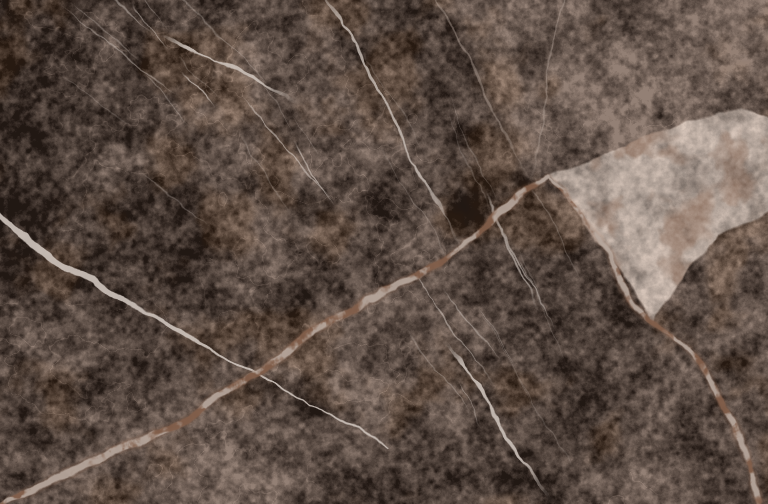
Write a Shadertoy shader that draws this texture.

```glsl
// Polished dark brown marble with pale veins, a rusty seam and a cream inclusion.

const vec3 UMBER = vec3(0.17, 0.13, 0.11);
const vec3 TAUPE = vec3(0.51, 0.44, 0.40);
const vec3 CREAM = vec3(0.72, 0.66, 0.62);
const vec3 CHALK = vec3(0.80, 0.76, 0.73);
const vec3 RUST  = vec3(0.51, 0.37, 0.29);

float hash(vec2 p) {
    vec3 q = fract(vec3(p.xyx) * 0.1031);
    q += dot(q, q.yzx + 33.33);
    return fract((q.x + q.y) * q.z);
}

float noise(vec2 p) {
    vec2 i = floor(p), f = fract(p);
    f = f * f * (3.0 - 2.0 * f);
    return mix(mix(hash(i), hash(i + vec2(1, 0)), f.x),
               mix(hash(i + vec2(0, 1)), hash(i + vec2(1, 1)), f.x), f.y);
}

float fbm(vec2 p) {
    float sum = 0.0, amp = 0.533;
    for (int i = 0; i < 4; i++) {
        sum += amp * noise(p);
        p = mat2(1.6, 1.2, -1.2, 1.6) * p + 17.3;
        amp *= 0.5;
    }
    return sum;
}

vec2 warp(vec2 p, float scale, float amount) {
    return p + amount * (vec2(fbm(p * scale + 3.1), fbm(p * scale + 41.7)) - 0.5);
}

// Distance to a segment, and the position along it
vec2 segment(vec2 p, vec2 a, vec2 b) {
    vec2 d = b - a;
    float t = clamp(dot(p - a, d) / dot(d, d), 0.0, 1.0);
    return vec2(length(p - a - d * t), t);
}

vec2 path(vec2 p, vec2 pts[6]) {
    vec2 best = vec2(9.0, 0.0);
    for (int i = 0; i < 5; i++) {
        vec2 s = segment(p, pts[i], pts[i + 1]);
        if (s.x < best.x) best = vec2(s.x, (float(i) + s.y) / 5.0);
    }
    return best;
}

float polygon(vec2 p, vec2 v[8]) {
    float d = 9.0, side = 1.0;
    for (int i = 0; i < 8; i++) {
        vec2 a = v[i], b = v[(i + 1) % 8];
        d = min(d, segment(p, a, b).x);
        if ((a.y > p.y) != (b.y > p.y) &&
            p.x < a.x + (b.x - a.x) * (p.y - a.y) / (b.y - a.y)) side = -side;
    }
    return d * side;
}

float stroke(float d, float width, float soft) {
    return 1.0 - smoothstep(width - soft, width + soft, d);
}

// Hairline crack, thinning at both ends and broken along its length
float hairline(vec2 p, vec2 a, vec2 b, float width, float soft) {
    vec2 s = segment(p, a, b);
    float taper = smoothstep(0.0, 0.2, s.y) * smoothstep(1.0, 0.7, s.y);
    return stroke(s.x, width * (0.4 + noise(p * 35.0)), soft) * taper;
}

// Rounded dark fossils scattered one per cell
float spots(vec2 p, float scale, float density) {
    p *= scale;
    float cover = 0.0;
    for (int k = 0; k < 9; k++) {
        vec2 cell = floor(p) + vec2(k % 3, k / 3) - 1.0;
        vec2 centre = cell + 0.2 + 0.6 * vec2(hash(cell + 5.0), hash(cell + 71.0));
        float radius = mix(0.12, 0.36, hash(cell + 29.0));
        float present = step(hash(cell + 113.0), density);
        cover = max(cover, present * stroke(length(p - centre), radius, 0.06));
    }
    return cover;
}

void mainImage(out vec4 fragColor, in vec2 fragCoord) {
    vec2 p = fragCoord / iResolution.y;
    float soft = 0.8 / iResolution.y;
    vec2 q = warp(warp(p, 7.0, 0.035), 40.0, 0.008);
    float grain = fbm(p * 90.0), blotch = fbm(p * 22.0), cloud = fbm(p * 4.0 + 9.0);

    // Broad tone of each slab region
    float above = smoothstep(-0.02, 0.03, q.y - 0.58 * q.x - 0.01);
    float rightTop = smoothstep(-0.02, 0.05, q.x - 0.87 - 0.49 * (1.0 - q.y));
    float rightLow = smoothstep(-0.02, 0.04, q.x - 1.24 - 0.6 * (0.4 - q.y));
    float tone = mix(mix(0.53, 0.68, rightLow), mix(0.37, 0.80, rightTop), above);
    tone -= 0.22 * smoothstep(0.5, 0.0, length(p - vec2(0.0, 1.0)));

    // Mottling, fossils and pale crystalline web
    tone += 0.9 * (cloud - 0.5) + 1.0 * (blotch - 0.5) + 1.2 * (grain - 0.5);
    tone -= 0.23 * max(spots(q, 6.0, 0.4), 0.7 * spots(q + 4.0, 15.0, 0.3));
    float web = stroke(abs(fbm(q * 14.0) - 0.5), 0.008, 0.012);
    tone += 0.25 * web * smoothstep(0.5, 0.65, cloud + 0.15 * (1.0 - p.x));
    vec3 col = mix(UMBER, TAUPE, clamp(tone, -0.12, 1.2));
    col += vec3(0.025, 0.008, -0.01) * smoothstep(0.5, 0.7, fbm(p * 9.0 + 60.0));

    // Family of slanting hairlines
    float cracks = 0.0;
    for (int i = 0; i < 34; i++) {
        float n = float(i), u = hash(vec2(n, 1.0));
        vec2 mid = vec2(0.15 + 0.98 * u, 0.87 - 0.58 * u + 0.6 * (hash(vec2(n, 2.0)) - 0.5));
        float angle = mix(-0.75, -1.15, u) + 0.3 * (hash(vec2(n, 3.0)) - 0.5);
        vec2 reach = vec2(cos(angle), sin(angle)) * mix(0.05, 0.17, hash(vec2(n, 4.0)));
        float power = mix(0.2, 0.75, pow(hash(vec2(n, 5.0)), 2.0));
        cracks = max(cracks, power * hairline(q, mid - reach, mid + reach, 0.0008 + 0.0014 * power, soft));
    }
    cracks = max(cracks, 0.8 * hairline(q, vec2(0.61, 1.06), vec2(0.93, 0.49), 0.0030, soft));
    cracks = max(cracks, 0.9 * hairline(q, vec2(0.31, 0.94), vec2(0.60, 0.80), 0.0034, soft));
    cracks = max(cracks, 0.9 * hairline(q, vec2(0.88, 0.34), vec2(1.10, 0.00), 0.0034, soft));
    col = mix(col, CHALK, cracks);
    float divide = max(hairline(q, vec2(0.83, 1.08), vec2(1.07, 0.60), 0.0020, soft),
                       hairline(q, vec2(1.13, 1.08), vec2(1.05, 0.60), 0.0018, soft));
    col = mix(col, CREAM, 0.4 * divide);

    // Cream inclusion with rosy clouds
    vec2 outline[8] = vec2[](vec2(1.087, 0.645), vec2(1.29, 0.732), vec2(1.47, 0.78), vec2(1.6, 0.74),
        vec2(1.56, 0.60), vec2(1.42, 0.53), vec2(1.30, 0.365), vec2(1.19, 0.52));
    float body = stroke(polygon(q, outline), 0.0, 2.0 * soft);
    float rosy = smoothstep(0.48, 0.62, fbm(q * 11.0 + 20.0) + 0.14 - 1.1 * length(p - vec2(1.31, 0.62)));
    vec3 stone = CREAM * (0.97 + 0.4 * (blotch - 0.5) + 0.35 * (grain - 0.5));
    stone = mix(stone, mix(RUST, CREAM, 0.2 + 0.5 * grain), 0.75 * rosy);
    col = mix(col, stone, body * (0.82 + 0.18 * smoothstep(0.3, 0.5, blotch)));

    // Rusty seam, its branch below the inclusion, and the white vein
    vec2 seam[6] = vec2[](vec2(-0.02, 0.0), vec2(0.19, 0.085), vec2(0.40, 0.187),
        vec2(0.615, 0.33), vec2(0.873, 0.48), vec2(1.087, 0.64));
    vec2 branch[6] = vec2[](vec2(1.087, 0.64), vec2(1.19, 0.53), vec2(1.25, 0.405),
        vec2(1.37, 0.31), vec2(1.42, 0.23), vec2(1.51, 0.0));
    vec2 white[6] = vec2[](vec2(-0.02, 0.585), vec2(0.13, 0.468), vec2(0.24, 0.41),
        vec2(0.38, 0.335), vec2(0.496, 0.262), vec2(0.77, 0.11));
    float swell = 0.6 + 0.8 * noise(p * 14.0);
    float w = path(q, white).y;
    col = mix(col, CHALK, 0.92 * stroke(path(q, white).x, swell * mix(0.0065, 0.0012, w), soft));
    float seamDist = min(path(q, seam).x, path(q, branch).x + 0.002);
    vec3 seamColor = mix(RUST, CREAM, smoothstep(0.4, 0.6, fbm(q * 30.0)));
    col = mix(col, RUST, 0.35 * stroke(seamDist, 0.009 * swell, 0.005));
    col = mix(col, seamColor, 0.9 * stroke(seamDist, 0.0062 * swell, 1.5 * soft));

    fragColor = vec4(col, 1.0);
}
```
